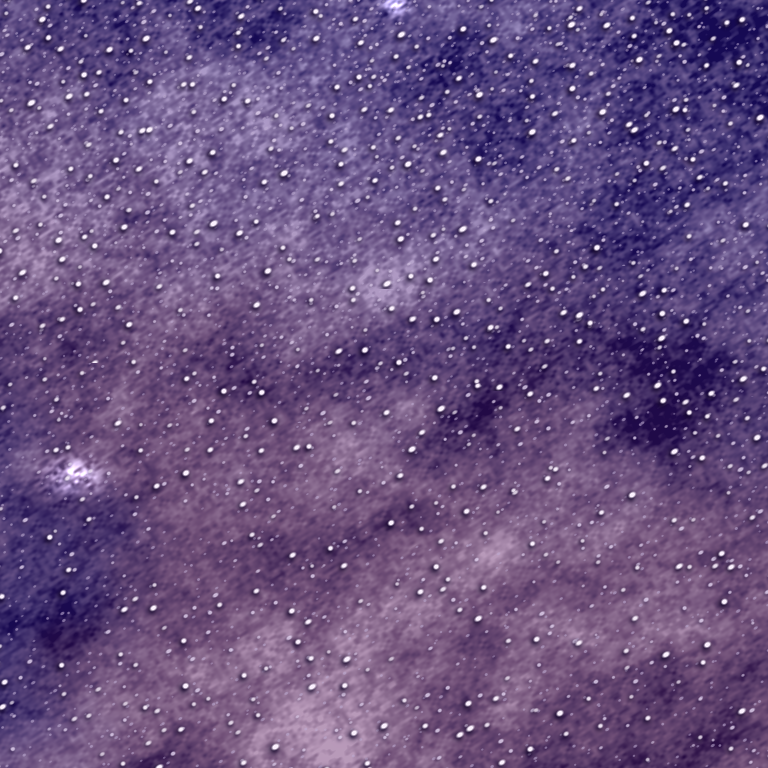
Reproduce this texture procedurally as a three.js fragment shader.

```glsl
// A dense violet star field: layered noise clouds set a tone that is run through
// a five-step colour ramp, tinted blue above and rose below, then covered with
// slanted grain and three jittered grids of stars with dark rims.
varying vec2 vUv;

float hash(vec2 p) {
  vec3 q = fract(vec3(p.xyx) * 0.1031);
  q += dot(q, q.yzx + 33.33);
  return fract((q.x + q.y) * q.z);
}

float noise(vec2 p) {
  vec2 i = floor(p), f = fract(p);
  f = f * f * (3.0 - 2.0 * f);
  return mix(mix(hash(i), hash(i + vec2(1.0, 0.0)), f.x),
             mix(hash(i + vec2(0.0, 1.0)), hash(i + 1.0), f.x), f.y);
}

float fbm(vec2 p) {
  float sum = 0.0, amp = 0.5;
  for (int i = 0; i < 5; i++) {
    sum += amp * noise(p);
    p = mat2(1.6, 1.2, -1.2, 1.6) * p + 17.3;
    amp *= 0.55;
  }
  return sum;
}

// Soft elliptical patch
float blob(vec2 p, vec2 center, vec2 size) {
  vec2 d = (p - center) / size;
  return exp(-dot(d, d));
}

// Turns the x axis towards the upper right
vec2 slant(vec2 p) {
  return vec2(dot(p, vec2(0.85, 0.53)), dot(p, vec2(-0.53, 0.85)));
}

// Jittered stars: x is their light, y the dark rim at their lower left
vec2 stars(vec2 uv, float cells, float radius, float density, float seed) {
  vec2 home = floor(uv * cells);
  vec2 result = vec2(0.0);
  for (int y = -1; y <= 1; y++) {
    for (int x = -1; x <= 1; x++) {
      vec2 cell = home + vec2(float(x), float(y));
      vec2 key = cell + seed;
      if (hash(key + 91.7) > density) continue;
      vec2 jitter = vec2(hash(key + 13.1), hash(key + 47.9));
      vec2 d = uv - (cell + jitter) / cells;
      float power = hash(key + 5.3);
      float r = radius * mix(0.75, 1.15, power);
      vec2 q = slant(d) * vec2(mix(0.65, 1.0, hash(key + 71.0)), 1.1);
      float light = 1.0 - smoothstep(0.35 * r, 1.4 * r, length(q));
      float rim = blob(d, vec2(-0.5, -0.7) * r, vec2(1.7 * r));
      result = max(result, vec2(light * mix(0.65, 1.2, power), rim * mix(0.4, 1.0, power)));
    }
  }
  return result;
}

// Five steps from deep indigo to pale lilac
vec3 ramp(float t) {
  vec3 c = mix(vec3(0.18, 0.09, 0.32), vec3(0.31, 0.22, 0.42), clamp(t, -0.4, 1.0));
  c = mix(c, vec3(0.42, 0.31, 0.49), clamp(t - 1.0, 0.0, 1.0));
  c = mix(c, vec3(0.52, 0.42, 0.58), clamp(t - 2.0, 0.0, 1.0));
  return mix(c, vec3(0.66, 0.56, 0.71), clamp(t - 3.0, 0.0, 1.3));
}

void main() {
  vec2 uv = vUv;
  vec2 warp = vec2(fbm(uv * 7.0 + 3.0), fbm(uv * 7.0 + 41.0)) - 0.52;
  vec2 p = uv + 0.22 * warp;

  // Clouds at two scales, with broad bright banks and dark lanes
  float tone = 1.62 + 3.0 * (fbm(slant(uv + 0.1 * warp) * vec2(5.0, 7.5) + 8.0) - 0.52);
  tone += 3.0 * (fbm(slant(uv) * vec2(13.0, 19.0) + 60.0) - 0.52);
  tone += 0.8 * blob(p, vec2(0.55, 0.70), vec2(0.22, 0.16));
  tone += 0.7 * blob(p, vec2(0.10, 0.74), vec2(0.14, 0.10));
  tone += 0.6 * blob(p, vec2(0.24, 0.60), vec2(0.14, 0.06));
  tone += 1.2 * blob(p, vec2(0.68, 0.27), vec2(0.22, 0.13));
  tone += 1.3 * blob(p, vec2(0.42, 0.08), vec2(0.24, 0.14));
  tone += 1.1 * blob(p, vec2(0.49, 0.40), vec2(0.08, 0.07));
  tone += 0.9 * blob(p, vec2(0.81, 0.39), vec2(0.06, 0.06));
  tone -= 1.8 * blob(p, vec2(0.64, 0.45), vec2(0.08, 0.04));
  tone -= 1.7 * blob(p, vec2(0.91, 0.47), vec2(0.06, 0.16));
  tone -= 0.9 * blob(p, vec2(0.98, 0.66), vec2(0.10, 0.08));
  tone -= 1.5 * blob(p, vec2(0.49, 0.29), vec2(0.08, 0.04));
  tone -= 0.9 * blob(p, vec2(0.03, 0.22), vec2(0.10, 0.28));
  tone -= 0.7 * blob(p, vec2(0.95, 0.95), vec2(0.25, 0.20));

  // Fine slanted grain, stronger where the field is crowded
  float crowd = smoothstep(0.25, 0.85, uv.y);
  vec2 grainUv = slant(uv);
  float grain = noise(grainUv * vec2(85.0, 150.0)) - 0.5;
  float fine = noise(grainUv * vec2(170.0, 250.0) + 70.0) - 0.5;
  tone += (1.4 * grain + 1.7 * fine) * mix(0.7, 1.2, crowd);

  // Blue above and at the left edge, rose below
  float cool = smoothstep(0.25, 1.0, p.y + 0.3 * (p.x - 0.5)) * 1.4 - 0.45;
  cool += 1.2 * blob(p, vec2(0.0, 0.2), vec2(0.13, 0.3));
  vec3 color = ramp(tone) + vec3(-0.045, 0.0, 0.05) * clamp(cool, -0.6, 1.1);

  // Tight glowing cluster and a glint at the top edge
  float glow = blob(uv, vec2(0.095, 0.38), vec2(0.03, 0.02));
  glow += blob(uv, vec2(0.515, 0.995), vec2(0.015, 0.015));
  color += vec3(0.5, 0.5, 0.55) * glow * max(0.8 + grain + 1.5 * fine, 0.0);

  // Faint streaks, then dim stars, then bright stars on top
  vec2 streak = stars(uv, 85.0, 0.0019, mix(0.25, 0.5, crowd), 200.0);
  vec2 dim = stars(uv, 50.0, 0.0025, mix(0.2, 0.4, crowd), 350.0);
  vec2 bright = stars(uv, 36.0, 0.0034, mix(0.32, 0.52, crowd), 500.0);
  color = mix(color, vec3(0.74, 0.67, 0.82), 0.6 * min(streak.x, 1.0));
  color = mix(color, vec3(0.12, 0.05, 0.22), 0.4 * dim.y);
  color = mix(color, vec3(0.90, 0.84, 0.95), 0.8 * min(dim.x, 1.0));
  color = mix(color, vec3(0.07, 0.02, 0.16), 0.85 * bright.y);
  color = mix(color, vec3(0.99, 0.95, 1.0), min(bright.x, 1.0));
  gl_FragColor = vec4(clamp(color, 0.0, 1.0), 1.0);
}
```
